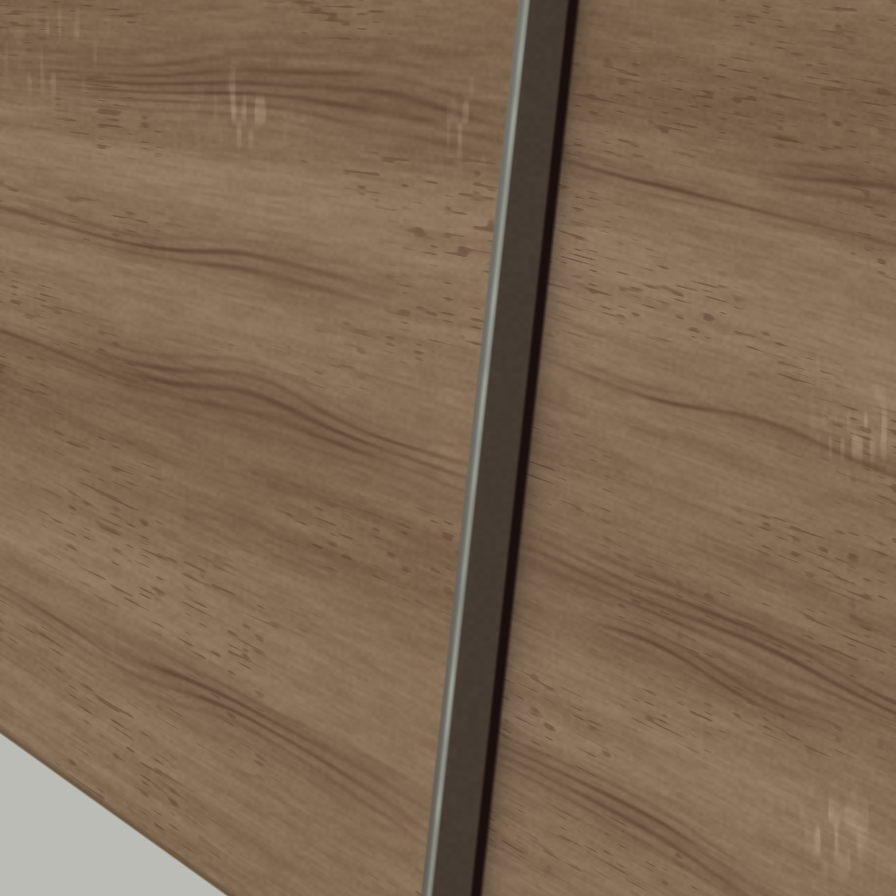
Give the GLSL for this texture, as a Shadertoy shader.

```glsl
// Two wood-grain panels split by a slanted metal profile, with a pale corner.
// Grain lives in fanned coordinates (x along the fibre, y across it); broad
// tone bands, ringed dark streaks, pores and cross flecks are layered on it.
#define WOOD_DARK   vec3(0.440, 0.348, 0.260)
#define WOOD_LIGHT  vec3(0.588, 0.495, 0.402)
#define STREAK_TINT vec3(0.310, 0.220, 0.150)
#define METAL       vec3(0.272, 0.230, 0.195)
#define GAP_DARK    vec3(0.100, 0.060, 0.050)
#define PALE        vec3(0.735, 0.738, 0.708)
#define STREAK_GAIN 0.60
#define GRAIN_GAIN  1.0
#define PORE_GAIN   0.42
#define FLECK_GAIN  0.11
#define GAP_EDGE    0.067

float hash(vec2 p) {
    uvec2 q = uvec2(ivec2(p)) * uvec2(1597u, 3571u);
    uint h = (q.x ^ (q.y << 7)) * 74729u;
    h ^= h >> 15;
    h *= 97213u;
    h ^= h >> 13;
    return float(h & 65535u) / 65535.0;
}

float noise(vec2 p) {
    vec2 i = floor(p), f = fract(p);
    f = f * f * (3.0 - 2.0 * f);
    return mix(mix(hash(i), hash(i + vec2(1, 0)), f.x),
               mix(hash(i + vec2(0, 1)), hash(i + vec2(1, 1)), f.x), f.y);
}

float fbm(vec2 p) {
    float sum = 0.0, amp = 0.5;
    for (int i = 0; i < 4; i++) {
        sum += amp * noise(p);
        p = p * 2.03 + 17.0;
        amp *= 0.5;
    }
    return sum;
}

// Each band: position across the grain, half width, brightness
float toneBands(float across, vec3 bands[6]) {
    float tone = 0.0;
    for (int i = 0; i < 6; i++) {
        float d = (across - bands[i].x) / bands[i].y;
        tone += bands[i].z * exp(-d * d);
    }
    return tone;
}

// Each streak: start, end, position across the grain, half width
float ringStreaks(vec2 g, vec4 streaks[6]) {
    float dark = 0.0;
    float wander = noise(g * vec2(7.0, 18.0)) - 0.5;
    float breaks = 0.35 + 0.9 * noise(g * vec2(16.0, 110.0));
    for (int i = 0; i < 6; i++) {
        vec4 s = streaks[i];
        float t = (g.x - s.x) / (s.y - s.x);
        float d = (g.y - s.z) / s.w + 0.7 * wander + 1.2 * (t - 0.5) * (t - 0.5);
        float ends = smoothstep(-0.1, 0.25, t) * smoothstep(1.15, 0.7, t);
        float rings = 0.5 + 0.5 * sin(d * s.w * 480.0 + 5.0 * wander + float(i));
        dark = max(dark, ends * exp(-d * d) * (0.22 + 0.78 * rings * rings * breaks));
    }
    return dark;
}

// Pale scratches across the fibre, gathered in a few patches
float crossFlecks(vec2 uv) {
    vec2 centres[5] = vec2[5](vec2(0.27, 0.88), vec2(0.53, 0.86), vec2(0.06, 0.94),
                              vec2(0.96, 0.52), vec2(0.93, 0.07));
    float patches = 0.0;
    for (int i = 0; i < 5; i++) {
        vec2 d = (uv - centres[i]) / vec2(0.045, 0.04);
        patches += exp(-dot(d, d));
    }
    return patches * smoothstep(0.5, 0.9, noise(uv * vec2(150.0, 32.0)));
}

vec3 wood(vec2 uv, vec2 g, float tone, float streak) {
    float fibre = fbm(g * vec2(6.0, 66.0)) - 0.47;
    float fine = noise(g * vec2(42.0, 300.0)) - 0.5;
    float grit = noise(uv * 230.0) - 0.5;
    tone += GRAIN_GAIN * (1.2 * fibre + 0.55 * fine + 0.38 * grit);
    vec3 col = mix(WOOD_DARK, WOOD_LIGHT, 0.52 + 0.5 * tone);
    float pores = smoothstep(0.70, 0.95, noise(g * vec2(62.0, 330.0) + 40.0));
    pores *= smoothstep(0.3, 0.7, noise(g * vec2(8.0, 22.0)));
    col = mix(col, STREAK_TINT, max(STREAK_GAIN * streak, PORE_GAIN * pores));
    return col + FLECK_GAIN * crossFlecks(uv);
}

void mainImage(out vec4 fragColor, in vec2 fragCoord) {
    vec2 uv = fragCoord / iResolution.xy;
    float soft = max(0.0016, 1.0 / iResolution.y);
    float side = uv.x - (0.470 + 0.109 * uv.y); // distance right of the profile edge
    vec3 col;

    if (side < 0.03) { // left panel
        vec2 g = vec2(uv.x, (uv.y + 0.83 * uv.x) / (1.0 + 0.8 * uv.x));
        vec3 bands[6] = vec3[6](vec3(0.97, 0.07, -0.40), vec3(0.83, 0.05, 0.35), vec3(0.70, 0.045, 0.30),
                                vec3(0.56, 0.065, -0.45), vec3(0.42, 0.05, 0.25), vec3(0.27, 0.05, 0.15));
        vec4 streaks[6] = vec4[6](vec4(0.03, 0.60, 0.925, 0.035), vec4(-0.1, 0.46, 0.765, 0.015),
                                  vec4(0.08, 0.56, 0.640, 0.026), vec4(-0.2, 0.25, 0.630, 0.010),
                                  vec4(0.10, 0.48, 0.350, 0.024), vec4(-0.1, 0.14, 0.340, 0.009));
        col = wood(uv, g, toneBands(g.y, bands), ringStreaks(g, streaks));
    } else { // right panel
        float x = uv.x - 0.6;
        vec2 g = vec2(uv.x, (uv.y + 0.58 * x) / (1.0 + 0.42 * x));
        vec3 bands[6] = vec3[6](vec3(0.95, 0.10, -0.50), vec3(0.71, 0.08, 0.40), vec3(0.55, 0.04, -0.12),
                                vec3(0.45, 0.05, -0.15), vec3(0.32, 0.04, -0.20), vec3(0.22, 0.06, 0.25));
        vec4 streaks[6] = vec4[6](vec4(0.84, 1.15, 0.870, 0.018), vec4(0.58, 1.05, 0.825, 0.010),
                                  vec4(0.60, 1.10, 0.605, 0.010), vec4(0.55, 1.10, 0.385, 0.028),
                                  vec4(0.66, 0.92, 0.335, 0.016), vec4(0.53, 0.86, 0.145, 0.022));
        col = wood(uv, g, toneBands(g.y, bands), ringStreaks(g, streaks));
        col *= 1.0 - 0.28 * exp(-max(side - GAP_EDGE, 0.0) / 0.014); // contact shade
    }

    // Pale corner with a thin brown rim
    float corner = (uv.y - 0.182 + 0.717 * uv.x) / 1.23;
    col = mix(col, WOOD_DARK * 0.85, 0.7 * smoothstep(0.009, 0.002, corner));
    col = mix(col, PALE, smoothstep(soft, -soft, corner));

    // Metal profile: grey bevel, bright edge, flat face, dark gap
    vec3 metal = mix(vec3(0.38, 0.36, 0.33), vec3(0.44, 0.44, 0.41), uv.y);
    float glint = exp(-pow((side - 0.0085) / 0.0030, 2.0));
    metal = mix(metal, vec3(0.62, 0.64, 0.60), glint * (0.6 + 0.4 * noise(uv * 30.0)));
    vec3 face = METAL * (1.0 + 0.08 * (noise(uv * 160.0) - 0.5));
    metal = mix(metal, face, smoothstep(0.0125 - soft, 0.0125 + soft, side));
    metal = mix(metal, GAP_DARK, smoothstep(0.053, 0.058, side));
    float profile = smoothstep(-soft, soft, side) * smoothstep(GAP_EDGE + 0.003, GAP_EDGE - 0.003, side);
    fragColor = vec4(mix(col, metal, profile), 1.0);
}
```
